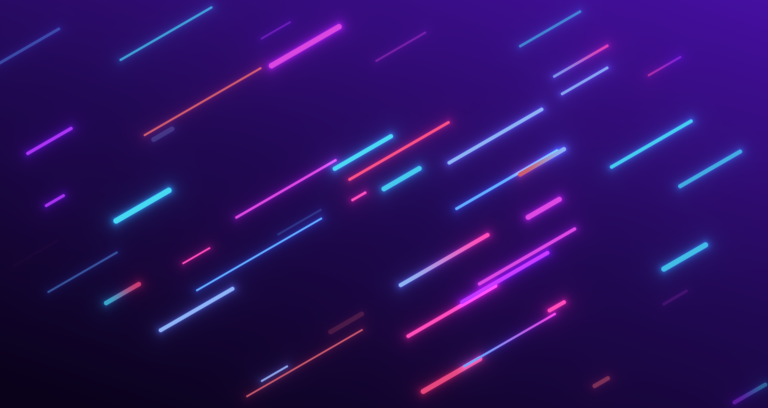
This background is drawn by a Shadertoy shader. Its source:

```glsl
const float SLOPE_ANGLE = 0.5236;
const int COLUMNS = 8;
const int ROWS = 6;

float hash(vec2 cell, float salt) {
    return fract(sin(dot(cell, vec2(12.9898, 78.233)) + salt * 37.719) * 43758.55);
}

// Distance to a capsule lying along the x axis
float capsuleDistance(vec2 p, float halfLength, float radius) {
    p.x -= clamp(p.x, -halfLength, halfLength);
    return length(p) - radius;
}

vec3 backdrop(vec2 uv) {
    float t = clamp(dot(uv, vec2(0.38, 0.62)) - 0.03, 0.0, 1.0);
    vec3 night = vec3(0.035, 0.006, 0.10);
    vec3 indigo = vec3(0.132, 0.034, 0.335);
    vec3 violet = vec3(0.28, 0.06, 0.65);
    return t < 0.5 ? mix(night, indigo, t * 2.0) : mix(indigo, violet, t * 2.0 - 1.0);
}

vec3 neonColor(float pick) {
    vec3 palette[8] = vec3[8](
        vec3(1.00, 0.30, 0.72), vec3(0.72, 0.22, 1.00), vec3(0.28, 0.85, 0.95),
        vec3(0.98, 0.32, 0.52), vec3(0.38, 0.68, 1.00), vec3(0.86, 0.28, 0.88),
        vec3(0.80, 0.36, 0.42), vec3(0.55, 0.70, 0.95));
    return palette[int(pick * 7.99)];
}

// Blends one glowing streak, centred at the origin, over a colour
vec3 drawStreak(vec3 base, vec2 p, vec2 cell, float strength, float pixel) {
    float weight = hash(cell, 3.0);
    float radius = mix(0.0020, 0.0068, weight);
    float halfLength = mix(0.012, 0.14, hash(cell, 4.0));
    halfLength *= mix(1.3, 0.75, weight);

    float along = smoothstep(-halfLength, halfLength, p.x);
    float pick = hash(cell, 5.0);
    vec3 tailColor = neonColor(pick);
    vec3 headColor = neonColor(fract(pick + 0.125 * step(0.85, hash(cell, 6.0))));
    vec3 color = mix(tailColor, headColor, along);

    float d = capsuleDistance(p, halfLength, radius);
    float core = smoothstep(0.9 * pixel, -0.9 * pixel, d);
    float outside = max(d, 0.0);
    float glow = 0.42 * exp(-outside / 0.008) + 0.10 * exp(-outside / 0.026);
    glow *= mix(0.5, 1.0, weight);

    base += color * color * glow * strength;
    return mix(base, color, core * strength);
}

void mainImage(out vec4 fragColor, in vec2 fragCoord) {
    vec2 uv = fragCoord / iResolution.xy;
    float aspect = iResolution.x / iResolution.y;
    float pixel = 1.0 / iResolution.y;
    float c = cos(SLOPE_ANGLE);
    float s = sin(SLOPE_ANGLE);
    mat2 toStreak = mat2(c, -s, s, c);
    vec3 color = backdrop(uv);

    // One jittered streak per grid cell, drawn in towards the middle
    for (int row = 0; row < ROWS; row++) {
        for (int column = 0; column < COLUMNS; column++) {
            vec2 cell = vec2(column, row);
            vec2 jitter = vec2(hash(cell, 1.0), hash(cell, 2.0));
            vec2 spread = (cell + jitter) / vec2(COLUMNS, ROWS) - 0.5;
            vec2 center = vec2(0.48, 0.49) + spread * (0.72 + 0.5 * length(spread));

            // Streaks dim away from the middle and leave the lower left empty
            float fade = 1.0 - smoothstep(0.36, 0.6, length(center - vec2(0.46, 0.5)));
            float clearing = smoothstep(0.2, 0.36, center.x + 0.5 * center.y);
            float strength = mix(0.35, 1.0, fade) * clearing;
            strength *= mix(0.2, 1.0, smoothstep(0.06, 0.25, hash(cell, 7.0)));

            vec2 p = toStreak * ((uv - center) * vec2(aspect, 1.0));
            color = drawStreak(color, p, cell, strength, pixel);
        }
    }
    fragColor = vec4(min(color, 1.0), 1.0);
}
```
